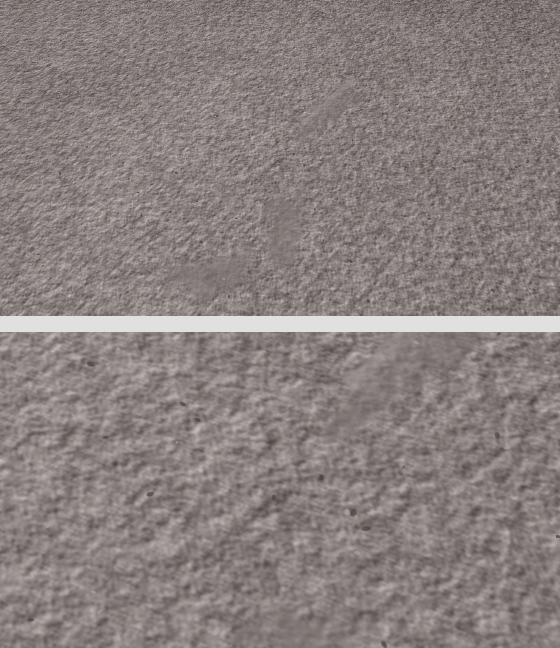
Top: the whole. Bottom: its middle third, enlarged.
Write a WebGL 2 fragment shader that draws this texture.

```glsl
#version 300 es
precision highp float;
// Worn grey-brown ground seen at a slant: layered value noise gives the grain,
// its slope gives lit relief, and scattered cells hold dark pits and pale chips.
// A scuffed diagonal streak and smooth, trodden patches break up the surface.

uniform vec2 u_resolution;
out vec4 fragColor;

// Integer hash: two independent values in 0..1 per cell
vec2 hash2(vec2 cell, uint seed) {
  uvec2 v = uvec2(ivec2(cell)) * 1664525u + 1013904223u + seed * 747796405u;
  v.x += v.y * 1664525u;
  v.y += v.x * 1664525u;
  v ^= v >> 16u;
  v.x += v.y * 1664525u;
  v.y += v.x * 1664525u;
  v ^= v >> 16u;
  return vec2(v >> 8u) / 16777216.0;
}

float valueNoise(vec2 p, uint seed) {
  vec2 i = floor(p), f = fract(p);
  f = f * f * (3.0 - 2.0 * f);
  float low = mix(hash2(i, seed).x, hash2(i + vec2(1, 0), seed).x, f.x);
  float high = mix(hash2(i + vec2(0, 1), seed).x, hash2(i + vec2(1, 1), seed).x, f.x);
  return mix(low, high, f.y);
}

// Sum of turned octaves, centred on zero
float fractalNoise(vec2 p, int octaves, float gain, uint seed) {
  mat2 turn = mat2(0.8, 0.6, -0.6, 0.8);
  float sum = 0.0, weight = 1.0;
  for (int i = 0; i < octaves; i++) {
    sum += weight * (valueNoise(p, seed + uint(i)) - 0.5);
    p = turn * p * 2.07 + 17.3;
    weight *= gain;
  }
  return sum;
}

// Slanted view: scale grows with distance toward the top
vec2 groundPlane(vec2 p, float slant) {
  float depth = 1.0 / (1.0 - slant * p.y);
  return vec2((p.x - 0.89) * depth, depth / slant);
}

// Ragged ellipses, one in some of the cells
float scatter(vec2 p, float frequency, float chance, float size, uint seed) {
  vec2 q = p * frequency, home = floor(q);
  float ragged = 0.35 * (valueNoise(p * 150.0, seed) - 0.5);
  float cover = 0.0;
  for (int y = -1; y <= 1; y++)
  for (int x = -1; x <= 1; x++) {
    vec2 cell = home + vec2(x, y);
    vec2 place = hash2(cell, seed), kind = hash2(cell, seed + 1u);
    float angle = 6.2832 * place.x + kind.y;
    vec2 axis = vec2(cos(angle), sin(angle)), d = q - cell - place;
    d = vec2(dot(d, axis), 1.6 * dot(d, vec2(-axis.y, axis.x)));
    float radius = size * mix(0.5, 1.1, kind.y);
    float blob = 1.0 - smoothstep(0.55, 1.25, length(d) / radius + ragged);
    cover = max(cover, blob * step(kind.x, chance));
  }
  return cover;
}

// Soft band around a line segment
float band(vec2 p, vec2 a, vec2 b, float width) {
  vec2 ab = b - a;
  float t = clamp(dot(p - a, ab) / dot(ab, ab), 0.0, 1.0);
  return 1.0 - smoothstep(0.3 * width, width, length(p - a - ab * t));
}

void main() {
  vec2 p = gl_FragCoord.xy / u_resolution.y;
  vec2 ground = groundPlane(p, 0.45);
  vec2 warped = p + 0.05 * vec2(fractalNoise(p * 14.0, 3, 0.6, 60u),
                                fractalNoise(p * 14.0, 3, 0.6, 70u));

  // Broad light and dark areas
  float mottling = fractalNoise(ground * vec2(3.0, 4.0), 3, 0.65, 10u);
  float tone = 0.526 + 0.035 * mottling;
  tone -= 0.035 * smoothstep(0.9, 1.8, p.x) * smoothstep(0.3, 1.0, p.y);
  tone -= 0.02 * smoothstep(0.85, 1.0, p.y);
  tone += 0.02 * band(p, vec2(0.2, 0.15), vec2(0.6, 0.45), 0.5);

  // Smooth patches and the scuffed streak
  float trodden = max(band(warped, vec2(0.60, 0.11), vec2(0.74, 0.14), 0.08),
                      band(warped, vec2(0.89, 0.22), vec2(0.92, 0.33), 0.07));
  float shade = band(warped, vec2(0.94, 0.56), vec2(1.11, 0.715), 0.035);
  float streak = band(p + 0.15 * (warped - p), vec2(0.965, 0.615), vec2(1.115, 0.745), 0.014);
  float smoothness = max(0.6 * trodden, max(0.55 * shade, 0.65 * streak));

  // Grain with relief lit from the upper left
  vec2 grainPos = ground * 48.0;
  float grain = fractalNoise(grainPos, 3, 0.72, 20u);
  float facing = fractalNoise(grainPos + vec2(0.25, -0.3), 3, 0.72, 20u) - grain;
  float fine = valueNoise(ground * 210.0, 30u) - 0.5;
  float texture0 = 0.115 * grain - 0.12 * facing + 0.05 * fine;
  tone += texture0 * (1.0 - smoothness);
  tone += 0.055 * streak - 0.025 * shade - 0.03 * trodden;

  // Pits gather in clusters; pale chips are rare
  float cluster = smoothstep(-0.25, 0.5, fractalNoise(ground * 5.0, 2, 0.5, 40u));
  float pits = scatter(ground, 22.0, 0.03 + 0.16 * cluster, 0.16, 43u);
  float chips = scatter(ground, 19.0, 0.05, 0.10, 47u);
  tone = mix(tone, 0.29, 0.75 * pits * (1.0 - smoothness));
  tone = mix(tone, 0.70, 0.65 * chips);

  // Warm grey tint
  fragColor = vec4(clamp(vec3(tone, tone - 0.034, tone - 0.042), 0.0, 1.0), 1.0);
}
```
